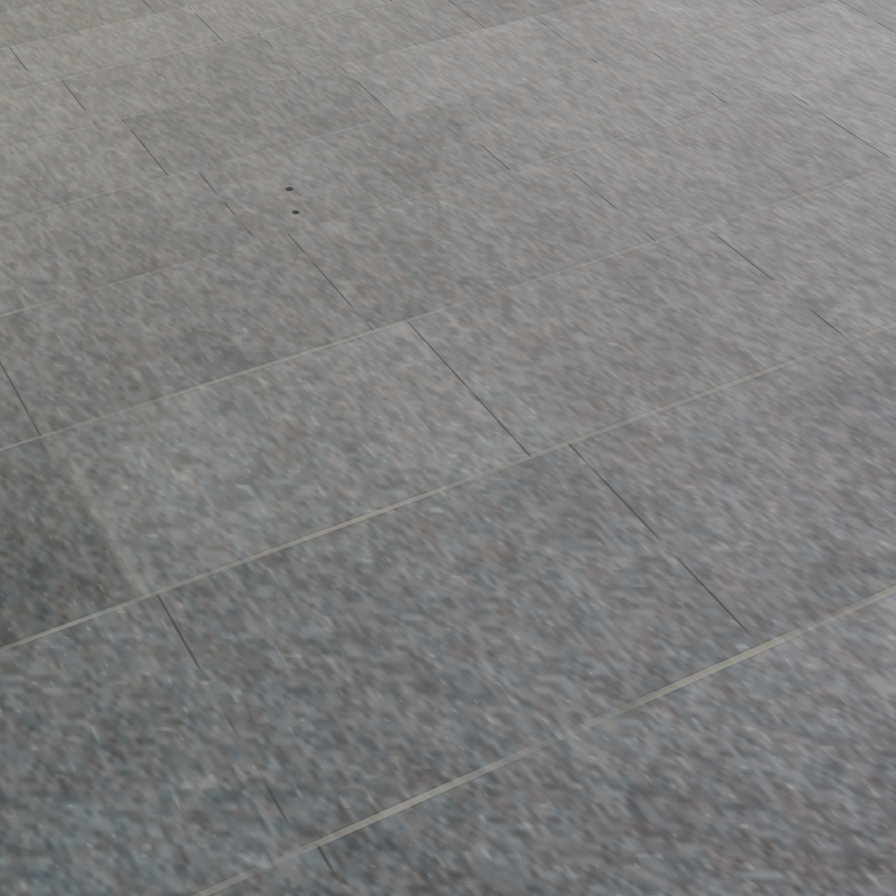
This texture is drawn by a WebGL 2 fragment shader. Its source:

```glsl
#version 300 es
precision highp float;
// Worn grey granite paving slabs receding in perspective, with pale and dark joints.
uniform vec2 u_resolution;
out vec4 fragColor;

const vec3 COOL_TINT = vec3(-0.014, 0.004, 0.008);
const vec3 WARM_TINT = vec3(0.014, 0.002, -0.020);
const vec3 MORTAR = vec3(0.61, 0.60, 0.56);
const vec3 CRACK = vec3(0.27, 0.28, 0.28);

float hash(vec2 p) {
  vec3 q = fract(p.xyx * vec3(0.1031, 0.1030, 0.0973));
  q += dot(q, q.yzx + 33.33);
  return fract((q.x + q.y) * q.z);
}

float noise(vec2 p) {
  vec2 cell = floor(p), f = fract(p);
  f = f * f * (3.0 - 2.0 * f);
  return mix(mix(hash(cell), hash(cell + vec2(1, 0)), f.x),
             mix(hash(cell + vec2(0, 1)), hash(cell + vec2(1, 1)), f.x), f.y);
}

float fbm(vec2 p) {
  float sum = 0.0, amp = 0.5;
  for (int i = 0; i < 4; i++) {
    sum += amp * noise(p);
    p = p * 2.03 + 17.0;
    amp *= 0.5;
  }
  return sum;
}

// Coverage of a line with the given half width, softened by edge.
float stroke(float dist, float halfWidth, float edge) {
  return 1.0 - smoothstep(halfWidth - edge, halfWidth + edge, dist);
}

// Broad light falloff: dark at the lower left, pale at the upper right.
vec3 lighting(vec2 p) {
  float tone = mix(mix(0.39, 0.465, p.x), mix(0.545, 0.60, p.x), pow(p.y, 0.9));
  vec2 shade = (p - vec2(0.0, 0.38)) / vec2(0.22, 0.2);
  tone -= 0.045 * exp(-dot(shade, shade));
  vec3 tint = mix(COOL_TINT, WARM_TINT, p.y) * (1.0 - 0.75 * p.x);
  return vec3(tone) + tint + vec3(0.0, -0.004, 0.004) * p.x;
}

// Mineral grains: fine mottling, colour shifts and sparse bright flecks.
vec3 granite(vec2 g, float contrast) {
  float fine = noise(g * 250.0) - 0.5;
  float medium = noise(g * 125.0 + 31.0) - 0.5;
  float coarse = fbm(g * 42.0 + 9.0) - 0.47;
  float hue = noise(g * 110.0 + 71.0) - 0.5;
  float fleck = smoothstep(0.83, 0.97, noise(g * 170.0 + 53.0));
  vec3 grain = vec3(0.13 * fine + 0.08 * medium + 0.07 * coarse + 0.07 * fleck);
  return (grain + vec3(0.035, -0.006, -0.03) * hue) * contrast;
}

void main() {
  vec2 p = gl_FragCoord.xy / u_resolution;
  float edge = 0.8 / min(u_resolution.x, u_resolution.y);

  // Perspective rows, counted upward.
  float span = 4.469 - 0.922 * p.x;
  float depth = 1.392 + 0.133 * p.x - p.y;
  float row = span / depth - 3.0;
  float rowId = floor(row), rowJoint = round(row);
  float rowDist = abs(row - rowJoint) * depth * depth / span * 0.94;

  // Cross joints fan out from a far point at the upper left.
  float reach = 1.966 - p.y;
  float fan = (p.x + 0.755) / reach;
  float spacing = 0.38 * exp2(-0.11 * rowId);
  float column = (fan - 0.571 + 0.01 * rowId) / spacing;
  float crossJoint = round(column);
  float crossDist = abs(column - crossJoint) * spacing * reach * 0.77;
  vec2 slab = vec2(floor(column), rowId);

  // Slab surface: tone differs by slab, with stains and grain.
  vec3 color = lighting(p);
  color += (hash(slab + 23.0) - 0.5) * 0.045;
  color += (fbm(p * vec2(5.0, 7.0) + slab * 3.7) - 0.47) * 0.07;
  color += granite(vec2(fan, log(reach)), mix(1.0, 0.5, p.y));

  // Pale wear just below each row joint.
  float below = rowId + 1.0 - row;
  color += 0.022 * exp(-below * 9.0) * noise(vec2(p.x * 6.0, rowId * 5.0));

  // Cross joints: thin broken cracks, one filled with mortar.
  float worn = noise(vec2(row * 7.0, crossJoint * 13.0 + rowId * 3.0));
  float crackWidth = mix(0.0016, 0.0007, p.y);
  float crack = stroke(crossDist, crackWidth, edge) * smoothstep(0.1, 0.6, worn);
  float filled = float(rowId == 1.0 && crossJoint == 0.0);
  float fill = stroke(crossDist, 0.007, 0.004) * (0.3 + 0.5 * worn);
  color = mix(color, CRACK, 0.75 * crack * (1.0 - filled) * mix(1.0, 0.55, p.y));
  color = mix(color, MORTAR, 0.55 * fill * filled);

  // Row joints: pale mortar, widest nearby, with a faint dark lip.
  float patchy = noise(vec2(p.x * 13.0, rowJoint * 7.0));
  float mortarWidth = 0.0013 + 0.0026 * exp2(-1.5 * max(rowJoint, 0.0));
  float mortar = stroke(rowDist, mortarWidth, edge * 1.3);
  float lip = stroke(abs(rowDist - mortarWidth - 0.0012), 0.0008, edge);
  color -= 0.05 * lip * patchy * (1.0 - 0.6 * p.y);
  float strength = (0.2 + 0.6 * patchy) * mix(1.0, 0.3, smoothstep(0.3, 0.9, p.y));
  color = mix(color, MORTAR + 0.1 * (color - 0.5), mortar * strength);

  // Two dark crumbs of debris.
  for (int i = 0; i < 2; i++) {
    vec2 crumb = p - vec2(0.323, 0.789) - float(i) * vec2(0.007, -0.026);
    float body = stroke(length(crumb * vec2(0.65, 1.2)), 0.0026, edge);
    color = mix(color, CRACK * 0.8, body * 0.85);
  }
  fragColor = vec4(clamp(color, 0.0, 1.0), 1.0);
}
```
